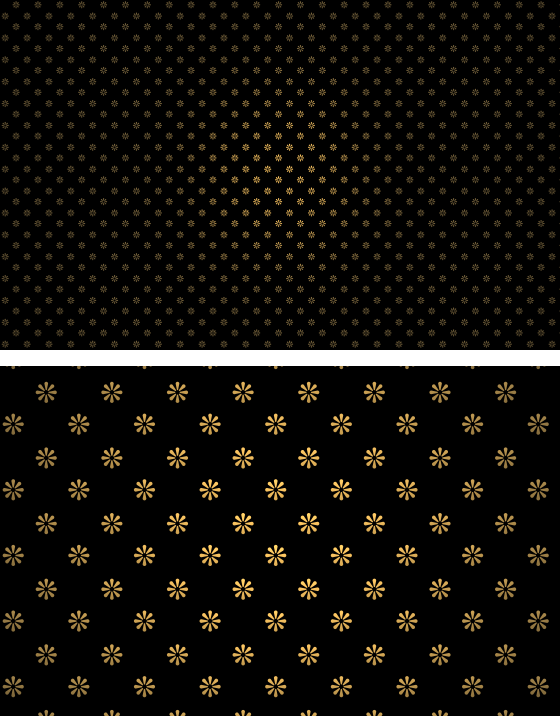
Top, the full canvas; bottom, a detail of the centre.
A Shadertoy shader for this pattern:

```glsl
// Staggered rows of tiny eight-petalled gold flowers on black, lit by a soft
// central glow. Two offset square lattices repeat one flower; each petal is a
// tapered capsule folded around the centre, supersampled for smooth edges.

const float ROWS = 16.0;                    // lattice cells down the canvas
const vec2  LATTICE_A = vec2(0.735, 0.780); // flower centres within a cell
const vec2  LATTICE_B = vec2(0.238, 0.265);

const float PETALS = 8.0;
const float PETAL_INNER = 0.043;            // sizes in cells
const float PETAL_OUTER = 0.133;
const float TIP_HALF_WIDTH = 0.028;
const float ROOT_HALF_WIDTH = 0.010;
const float FLOWER_RADIUS = PETAL_OUTER + TIP_HALF_WIDTH;

const vec3  BACKGROUND = vec3(0.0);
const vec3  DIM_GOLD = vec3(0.43, 0.36, 0.22);
const vec3  BRIGHT_GOLD = vec3(1.00, 0.78, 0.38);
const float GLOW_RADIUS = 3.8;              // in cells
const float SHEEN = 0.12;                   // lighter tops, darker bottoms
const float EDGE_FADE = 0.10;               // slight dimming to the corners

const int   SAMPLES = 4;                    // per axis
const float TAU = 6.2831853;

// Offset from the nearest flower of one square lattice
vec2 nearestOffset(vec2 p, vec2 lattice) {
    return fract(p - lattice + 0.5) - 0.5;
}

// Offset from the nearest flower of the two staggered lattices
vec2 flowerOffset(vec2 p) {
    vec2 a = nearestOffset(p, LATTICE_A);
    vec2 b = nearestOffset(p, LATTICE_B);
    return dot(a, a) < dot(b, b) ? a : b;
}

// Signed distance to a ring of tapered, round-tipped petals
float flowerDistance(vec2 q) {
    float sector = TAU / PETALS;
    float angle = atan(q.y, q.x + 1e-6);
    angle -= sector * floor(angle / sector + 0.5);
    vec2 folded = length(q) * vec2(cos(angle), sin(angle));
    float h = clamp((folded.x - PETAL_INNER) / (PETAL_OUTER - PETAL_INNER), 0.0, 1.0);
    vec2 spine = vec2(mix(PETAL_INNER, PETAL_OUTER, h), 0.0);
    return length(folded - spine) - mix(ROOT_HALF_WIDTH, TIP_HALF_WIDTH, h);
}

// Gold tone from the central glow, with a sheen across each flower
vec3 goldTone(vec2 fromCentre, vec2 q) {
    float r = length(fromCentre);
    float glow = exp(-r * r / (GLOW_RADIUS * GLOW_RADIUS));
    vec3 gold = mix(DIM_GOLD, BRIGHT_GOLD, glow);
    float fade = 1.0 - EDGE_FADE * smoothstep(0.5 * ROWS, ROWS, r);
    return gold * fade * (1.0 + SHEEN * clamp(q.y / FLOWER_RADIUS, -1.0, 1.0));
}

void mainImage(out vec4 fragColor, in vec2 fragCoord) {
    float cellsPerPixel = ROWS / iResolution.y;
    float sampleSize = cellsPerPixel / float(SAMPLES);
    vec2 centre = 0.5 * iResolution.xy * cellsPerPixel;

    // Average a grid of softly edged samples over the pixel
    vec3 colour = vec3(0.0);
    for (int j = 0; j < SAMPLES; j++) {
        for (int i = 0; i < SAMPLES; i++) {
            vec2 jitter = (vec2(i, j) + 0.5) / float(SAMPLES) - 0.5;
            vec2 p = (fragCoord + jitter) * cellsPerPixel;
            vec2 q = flowerOffset(p);
            float cover = clamp(0.5 - flowerDistance(q) / sampleSize, 0.0, 1.0);
            colour += mix(BACKGROUND, goldTone(p - centre, q), cover);
        }
    }
    fragColor = vec4(colour / float(SAMPLES * SAMPLES), 1.0);
}
```
